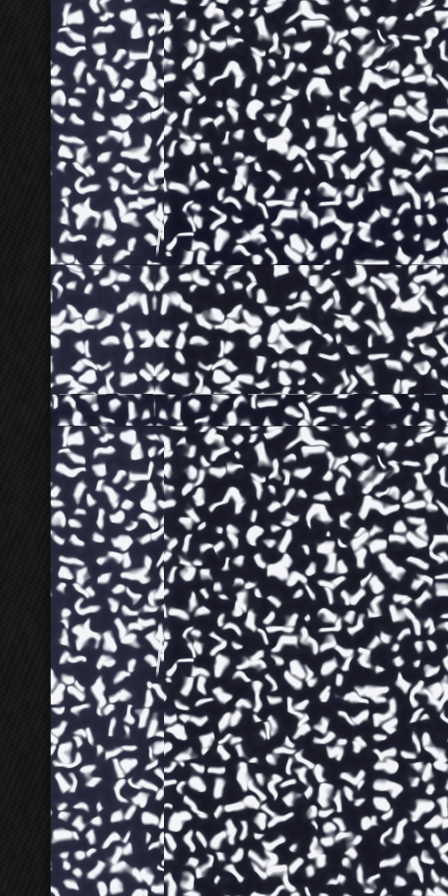
This texture is drawn by a Shadertoy shader. Its source:

```glsl
// Marbled composition-book cover: black cloth spine beside white flecks on navy panels.

const float SPINE_EDGE = 0.113;   // lengths are in canvas widths
const float COLUMN_EDGE = 0.365;
const float SEAM_HIGH = 1.409;
const float SEAM_MID = 1.120;
const float SEAM_LOW = 1.049;
const float MIRROR_X = 0.345;
const float CELL = 0.039;
const float EDGE_SOFT = 0.0046;
const float WARP = 0.25;
const float BLEND = 0.20;
const vec3 CLOTH = vec3(0.092, 0.092, 0.094);
const vec3 NAVY_LIGHT = vec3(0.135, 0.142, 0.205);
const vec3 NAVY_DARK = vec3(0.088, 0.086, 0.132);
const vec3 NAVY_DEEP = vec3(0.058, 0.058, 0.120);
const vec3 HALO = vec3(0.062, 0.068, 0.088);
const vec3 FLECK = vec3(0.955, 0.960, 0.972);

vec3 hash3(vec2 p) {
    vec3 q = fract(vec3(p.xyx) * vec3(0.1031, 0.1030, 0.0973));
    q += dot(q, q.yxz + 33.33);
    return fract((q.xxy + q.yzz) * q.zyx);
}

vec2 noise2(vec2 p) {
    vec2 i = floor(p), f = fract(p);
    f = f * f * (3.0 - 2.0 * f);
    vec2 low = mix(hash3(i).xy, hash3(i + vec2(1, 0)).xy, f.x);
    vec2 high = mix(hash3(i + vec2(0, 1)).xy, hash3(i + vec2(1, 1)).xy, f.x);
    return mix(low, high, f.y) - 0.5;
}

float smoothMin(float a, float b, float k) {
    float h = max(k - abs(a - b), 0.0) / k;
    return min(a, b) - 0.25 * h * h * k;
}

float capsule(vec2 p, vec2 halfAxis) {
    float t = clamp(dot(p, halfAxis) / dot(halfAxis, halfAxis), -1.0, 1.0);
    return length(p - halfAxis * t);
}

// Distance to bent, partly fused flecks, one in each cell
float flecks(vec2 p) {
    p += 2.0 * WARP * noise2(p * 1.7 + 40.0);
    vec2 home = floor(p);
    float d = 1.0;
    for (int j = -1; j <= 1; j++)
    for (int i = -1; i <= 1; i++) {
        vec2 id = home + vec2(i, j);
        vec3 place = hash3(id + 7.0);
        vec3 form = hash3(id + 91.0);
        vec2 centre = id + 0.5 + 0.75 * (place.xy - 0.5);
        float angle = 6.2832 * place.z;
        vec2 halfAxis = mix(0.03, 0.38, form.x) * vec2(cos(angle), sin(angle));
        float radius = mix(0.15, 0.255, form.y);
        d = smoothMin(d, capsule(p - centre, halfAxis) - radius, BLEND);
    }
    return d * CELL;
}

vec3 spine(vec2 p) {
    vec2 thread = p * vec2(400.0, 340.0);
    float weave = sin(thread.x + 0.5 * thread.y) * sin(thread.y);
    float wear = noise2(p * vec2(70.0, 45.0)).x;
    float shade = 1.0 - 0.25 * smoothstep(0.09, SPINE_EDGE, p.x);
    return CLOTH * shade * (1.0 + 0.22 * weave + 0.25 * wear);
}

vec3 cover(vec2 p, float aa) {
    bool strip = p.y > SEAM_LOW && p.y < SEAM_HIGH;
    bool band = p.y > SEAM_LOW && p.y < SEAM_MID;
    bool upper = p.y >= SEAM_HIGH;

    // Each panel samples its own part of the field
    vec2 q = p;
    if (strip) q.x = abs(p.x - MIRROR_X) + 3.0;
    else if (p.x > COLUMN_EDGE) q += vec2(6.0, upper ? 0.0 : 0.951);
    else q.y += upper ? 0.0 : 0.94;
    if (band) q.y += 1.7;
    float d = flecks(q / CELL);

    // Navy ground, deepest at the foot of the upper panel and in the band
    float right = smoothstep(0.28, 0.43, p.x);
    vec3 ground = mix(NAVY_LIGHT, NAVY_DARK, right);
    float deep = upper ? right * (1.0 - smoothstep(0.08, 0.32, p.y - SEAM_HIGH)) : 0.0;
    ground = mix(ground, NAVY_DEEP, band ? 0.5 : 0.75 * deep);
    ground += HALO * exp(-max(d, 0.0) / 0.009);
    ground += 0.018 * noise2(p * 90.0).x;

    float soft = max(EDGE_SOFT, 0.75 * aa);
    vec3 colour = mix(FLECK, ground, smoothstep(-soft, soft, d));

    // Broken lines along the horizontal joins
    float dash = step(0.6, hash3(vec2(floor(p.x * 38.0), 5.0)).x);
    float midLine = 1.0 - smoothstep(0.0, aa, abs(p.y - SEAM_MID));
    colour = mix(colour, mix(NAVY_DARK, FLECK, 0.7 * dash), 0.7 * midLine);
    float edge = min(abs(p.y - SEAM_LOW), abs(p.y - SEAM_HIGH));
    colour = mix(colour, NAVY_DARK, 0.6 * (1.0 - smoothstep(0.0, aa, edge)));

    // Pale slivers beside the column join
    float along = mod(p.y - 0.07, 0.94) - 0.47;
    float bend = COLUMN_EDGE - 0.009 + 0.12 * along;
    float sliver = 1.0 - smoothstep(0.002, 0.002 + aa, abs(p.x - bend));
    sliver *= 1.0 - smoothstep(0.035, 0.055, abs(along));
    return mix(colour, FLECK, strip ? 0.0 : 0.8 * sliver);
}

void mainImage(out vec4 fragColor, in vec2 fragCoord) {
    float aa = 1.0 / iResolution.x;
    vec2 p = fragCoord * vec2(1.0, 2.0) / iResolution.xy;
    float onCover = smoothstep(-0.5 * aa, 0.5 * aa, p.x - SPINE_EDGE);
    fragColor = vec4(mix(spine(p), cover(p, aa), onCover), 1.0);
}
```
